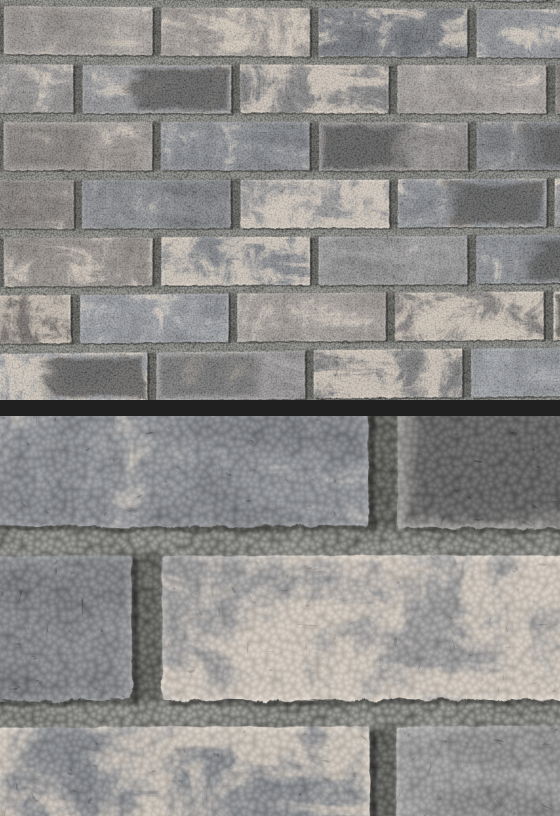
Top, the full canvas; bottom, a detail of the centre.
Reproduce this texture procedurally as a WebGL 2 fragment shader.

```glsl
#version 300 es
precision highp float;
// Weathered grey brick wall in running bond with recessed, shaded mortar joints.
uniform vec2 u_resolution;
out vec4 fragColor;

#define BRICK_PITCH 0.394
#define ROW_PITCH 0.1447
#define ROW_TAPER 0.0027
#define HALF_BRICK vec2(0.1855, 0.0602)
#define CORNER 0.003
#define EDGE_WEAR 0.0011
#define GRAIN_SCALE 190.0
#define GRAIN_DEPTH 0.15

const vec3 MORTAR = vec3(0.505, 0.505, 0.49);
const vec3 CREAM = vec3(0.82, 0.78, 0.73);
const vec3 BROWN = vec3(0.54, 0.50, 0.47);
const vec3 SLATE = vec3(0.47, 0.49, 0.525);
const vec3 SOOT = vec3(0.365, 0.365, 0.365);

vec3 hash3(vec2 p) {
  vec3 q = fract(p.xyx * vec3(0.1031, 0.1030, 0.0973));
  q += dot(q, q.yxz + 33.33);
  return fract((q.xxy + q.yzz) * q.zyx);
}

// Layered, warped sines: soft stains, roughly -1 to 1.
float mottle(vec2 p) {
  float sum = 0.0, gain = 0.8;
  for (int i = 0; i < 5; i++) {
    p = mat2(1.4, 1.1, -1.1, 1.4) * p + 1.7;
    p += 0.8 * sin(p.yx * 0.9 + float(i));
    sum += gain * sin(p.x) * sin(p.y);
    gain *= 0.62;
  }
  return sum;
}

// Cellular noise: distance to the nearest scattered grain.
float grains(vec2 p) {
  vec2 cell = floor(p);
  float nearest = 2.0;
  for (int y = -1; y <= 1; y++)
    for (int x = -1; x <= 1; x++) {
      vec2 c = cell + vec2(x, y);
      nearest = min(nearest, length(c + hash3(c + 71.0).xy - p));
    }
  return nearest;
}

float boxDistance(vec2 p, vec2 halfSize) {
  vec2 q = abs(p) - halfSize + CORNER;
  return length(max(q, 0.0)) + min(max(q.x, q.y), 0.0) - CORNER;
}

// Fired face: per-brick tone, cream bloom, sooty patch and pale rim.
vec3 brickFace(vec2 local, vec2 id, float inside) {
  vec3 pick = hash3(id + 17.0), kind = hash3(id * 3.0 + 53.0);
  vec2 q = local + pick.xy * 9.0;
  float cloud = mottle(q * vec2(13.0, 17.0));
  float fine = mottle(q * 65.0 + 4.0);
  vec3 tint = mix(BROWN, SLATE, smoothstep(0.2, 0.7, kind.x));
  vec3 col = mix(tint, vec3(0.57), 0.55) + 0.15 * (pick.z - 0.35);
  col += 0.05 * cloud + 0.025 * fine;

  float bloom = smoothstep(-0.1, 1.1, cloud + 0.3 * fine + 1.7 * kind.y - 0.95);
  col = mix(col, CREAM, 0.78 * bloom);

  float side = kind.z < 0.5 ? -1.0 : 1.0;
  float split = side * local.x + 0.10 * pick.y + 0.025 * cloud;
  float sootMask = smoothstep(-0.02, 0.035, split)
                 * smoothstep(0.002, 0.020, inside + 0.008 * cloud + 0.003 * fine);
  col = mix(col, SOOT, sootMask * 0.85 * smoothstep(0.45, 0.9, pick.x));

  float rim = 1.0 - smoothstep(0.0, 0.007, inside + 0.002 * fine);
  col += 0.06 * rim;
  float pits = smoothstep(0.95, 1.4, mottle(q * 105.0));
  return col - 0.10 * pits;
}

void main() {
  vec2 p = gl_FragCoord.xy / u_resolution.y;
  p.y = 1.0 - p.y;
  float pixel = 1.0 / u_resolution.y;

  // Courses fan out slightly towards the left.
  float pitch = ROW_PITCH - ROW_TAPER * p.x;
  float course = 2.0 + (p.y - 0.366) / pitch;
  float row = floor(course + 0.5);
  float along = p.x / BRICK_PITCH + 0.005 + 0.5 * mod(row, 2.0);
  along += 0.015 * max(row - 4.0, 0.0);
  vec2 id = vec2(floor(along), row);
  vec2 local = vec2((along - id.x - 0.5) * BRICK_PITCH, (course - row) * pitch);
  vec3 jitter = hash3(id + 5.0) - 0.5;
  local -= 0.003 * jitter.xy;
  local.y += 0.006 * jitter.z * local.x;

  // Chipped outline, rougher along the lower edge.
  float chip = mottle(p * 75.0);
  float wear = EDGE_WEAR * (0.6 + smoothstep(0.03, 0.06, local.y));
  float d = boxDistance(local, HALF_BRICK) + wear * chip;
  float grain = grains(p * GRAIN_SCALE) - 0.45;

  // Mortar: sandy beds, darker upright joints, shadow falling down and right.
  vec3 mortar = MORTAR + 0.035 * mottle(p * vec2(25.0, 90.0)) - 0.24 * grain;
  vec2 beyond = abs(local) - HALF_BRICK;
  float upright = smoothstep(-0.002, 0.003, beyond.x)
                * (1.0 - smoothstep(-0.005, 0.007, beyond.y));
  mortar *= 1.0 - 0.24 * upright;
  float shadow = boxDistance(local - vec2(0.005, 0.0035), HALF_BRICK) + wear * chip;
  mortar *= 1.0 - 0.36 * (1.0 - smoothstep(-0.002, 0.003, shadow));

  vec3 face = brickFace(local, id, max(-d, 0.0)) - GRAIN_DEPTH * grain;
  float cover = 1.0 - smoothstep(-pixel, pixel, d);
  fragColor = vec4(clamp(mix(mortar, face, cover), 0.0, 1.0), 1.0);
}
```
